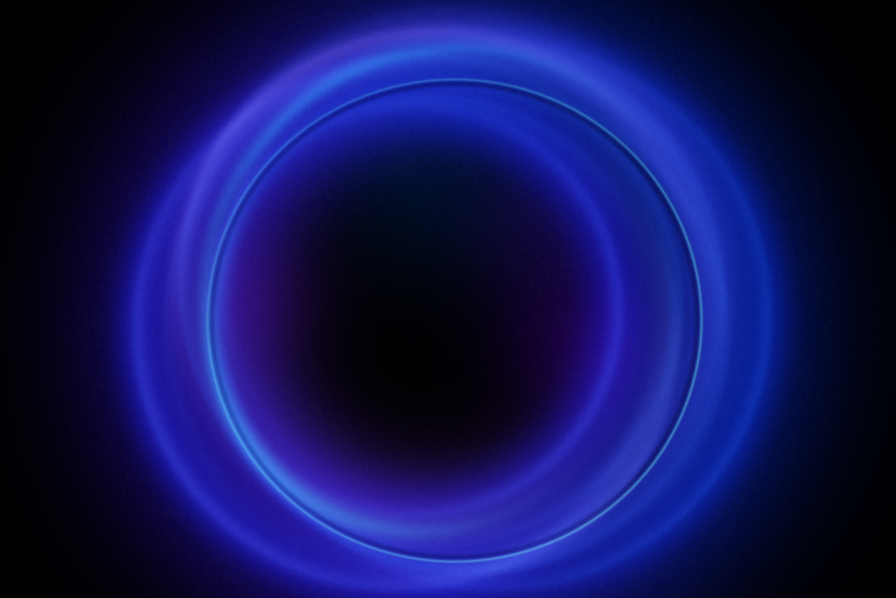
A WebGL 2 fragment shader for this background:

```glsl
#version 300 es
precision highp float;
// Overlapping soft rings of blue and violet light around a dark centre.

uniform vec2 u_resolution;
out vec4 fragColor;

float hash(vec2 p) {
  vec3 q = fract(vec3(p.xyx) * 0.1031);
  q += dot(q, q.yzx + 33.33);
  return fract((q.x + q.y) * q.z);
}

float gauss(float d, float width) {
  return exp(-d * d / (width * width));
}

// Soft ring with separate falloffs (inner, outer), brightest toward an angle.
float ring(vec2 p, vec2 center, float radius, vec2 falloff, float angle, float focus) {
  vec2 q = p - center;
  float len = length(q);
  float d = len - radius;
  float facing = 0.5 + 0.5 * dot(q / max(len, 1e-4), vec2(cos(angle), sin(angle)));
  float width = mix(falloff.x, falloff.y, step(0.0, d));
  return gauss(d, width) * pow(max(facing, 1e-3), focus);
}

void main() {
  vec2 p = (gl_FragCoord.xy - 0.5 * u_resolution) / u_resolution.y;
  vec2 rimPos = (p - vec2(0.011, -0.036)) / vec2(1.012, 0.988);
  float rim = length(rimPos) - 0.408;

  // Wide halo: violet on the lower left, teal blue on the right
  vec3 haloTint = mix(vec3(0.14, 0.06, 0.66), vec3(0.03, 0.13, 0.66), smoothstep(-0.4, 0.5, p.x + 0.4 * p.y));
  vec3 light = haloTint * gauss(rim, rim > 0.0 ? 0.19 : 0.105);

  // Faint glow inside the opening
  light += vec3(0.00, 0.06, 0.15) * gauss(length(p - vec2(-0.04, 0.20)), 0.16);
  light += vec3(0.10, 0.00, 0.24) * gauss(length(p - vec2(0.22, -0.07)), 0.13);
  light += vec3(0.06, 0.02, 0.20) * gauss(length(p - vec2(0.16, 0.13)), 0.13);
  light += vec3(0.08, 0.01, 0.13) * gauss(length(p - vec2(-0.30, 0.00)), 0.11);
  light += vec3(0.16, 0.06, 0.26) * ring(p, vec2(-0.03, -0.03), 0.34, vec2(0.12, 0.05), -1.9, 1.5);

  // Broad offset rings: inner, left, right and upper
  vec2 inner = vec2(-0.057, -0.018);
  vec2 left = vec2(-0.086, -0.047);
  vec2 right = vec2(0.08, -0.027);
  vec2 upper = vec2(0.002, 0.002);
  light += vec3(0.04, 0.05, 0.62) * ring(p, inner, 0.342, vec2(0.055, 0.05), 0.1, 0.5);
  light += vec3(0.05, 0.10, 0.38) * ring(p, inner, 0.342, vec2(0.015, 0.011), -0.3, 1.2);
  light += vec3(0.03, 0.06, 0.58) * ring(p, left, 0.434, vec2(0.06, 0.035), 3.6, 0.7);
  light += vec3(0.07, 0.11, 0.36) * ring(p, left, 0.434, vec2(0.015, 0.011), 3.8, 1.0);
  light += vec3(0.01, 0.05, 0.42) * ring(p, right, 0.455, vec2(0.07, 0.035), -0.3, 0.7);
  light += vec3(0.03, 0.08, 0.24) * ring(p, right, 0.455, vec2(0.014, 0.009), -0.5, 1.2);
  light += vec3(0.16, 0.13, 0.66) * ring(p, upper, 0.434, vec2(0.035, 0.045), 1.1, 1.2);
  light += vec3(0.15, 0.11, 0.32) * ring(p, vec2(-0.02, 0.01), 0.437, vec2(0.016, 0.012), 2.1, 3.0);
  light += vec3(0.12, 0.11, 0.26) * ring(p, vec2(-0.03, -0.06), 0.405, vec2(0.03, 0.016), -0.7, 4.0);

  // Cyan highlights on the left, upper and lower arcs
  light += vec3(0.02, 0.30, 0.48) * ring(p, vec2(0.02, -0.012), 0.43, vec2(0.012, 0.014), 2.2, 3.0);
  light += vec3(0.06, 0.46, 0.55) * ring(p, vec2(-0.047, -0.037), 0.352, vec2(0.018, 0.015), 4.0, 5.0);
  light += vec3(0.00, 0.19, 0.65) * ring(p, vec2(0.011, -0.036), 0.407, vec2(0.022, 0.012), 3.3, 2.5);

  // Scattered wispy arcs
  for (int i = 0; i < 14; i++) {
    float k = float(i);
    vec2 offset = 0.12 * (vec2(hash(vec2(k, 3.0)), hash(vec2(k, 11.0))) - 0.5);
    float radius = 0.38 + 0.09 * hash(vec2(k, 19.0));
    float wisp = ring(p, offset, radius, vec2(0.018, 0.008), 6.2832 * hash(vec2(k, 27.0)), 3.0);
    light += vec3(0.02, 0.05, 0.15) * wisp;
  }

  // Thin bright rim with a dark groove just inside it
  float side = 0.5 + 0.5 * dot(normalize(rimPos + 1e-5), vec2(0.8, -0.6));
  light *= 1.0 - 0.40 * gauss(rim + 0.007, 0.005);
  float lineWidth = max(0.0024, 0.8 / u_resolution.y);
  light += vec3(0.18, 0.56, 0.42) * gauss(rim, lineWidth) * (0.45 + 0.55 * side);

  // Soft exposure and fine grain
  vec3 color = 1.0 - exp(-light * vec3(0.85, 0.85, 0.95));
  color += (hash(floor(p * 342.0) + 400.0) - 0.5) * 0.016 * smoothstep(0.0, 0.2, color.b);
  fragColor = vec4(clamp(color, 0.0, 1.0), 1.0);
}
```
